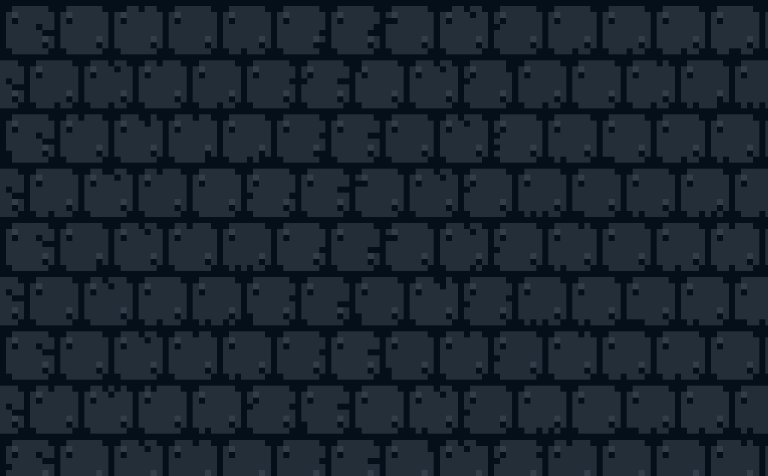
Write a WebGL 2 fragment shader that draws this texture.

```glsl
#version 300 es
precision highp float;

uniform vec2 u_resolution;
out vec4 outColor;

const vec3 GAP = vec3(0.02, 0.06, 0.10);
const vec3 PLATE = vec3(0.14, 0.18, 0.22);
const vec3 RIVET = vec3(0.21, 0.24, 0.29);

// Wear per column: edge (0 top, 1 right, 2 bottom, 3 left) and crack depth
const int WORN_EDGE[15] = int[15](1, 0, 0, 0, 2, 1, 1, 3, 0, 3, 2, 2, 2, 2, 2);
const float CRACK[15] = float[15](3., 0., 2., 1., 1., 1., 2., 0., 2., 1., 1., 0., 1., 1., 1.);

float hash(vec2 p) {
  return fract(sin(dot(p, vec2(127.1, 311.7))) * 43758.5453);
}

bool same(vec2 a, vec2 b) {
  return all(lessThan(abs(a - b), vec2(0.5)));
}

// Position along an edge and depth inward from it, on the 8 x 8 plate
vec2 edgeCoords(vec2 p, int edge) {
  if (edge == 0) return p;
  if (edge == 1) return vec2(7.0 - p.y, 7.0 - p.x);
  if (edge == 2) return vec2(p.x, 7.0 - p.y);
  return vec2(p.y, p.x);
}

bool isChipped(vec2 p, vec2 id) {
  int column = clamp(int(id.x), 0, 14);
  int edge = WORN_EDGE[column];
  vec2 e = edgeCoords(p, edge);

  // Stepped crack running in from the worn edge
  float start = edge == 2 ? 2.0 + floor(hash(id) * 3.0) : 3.0 + step(0.35, hash(id));
  float lag = edge == 0 ? 1.0 : 0.0;
  float depth = CRACK[column] - step(0.85, hash(id + 3.7));
  bool crack = e.y < depth && abs(e.x - start - floor((e.y + lag) * 0.5)) < 0.5;

  // Single nick on the same edge or the one facing it
  float nickDepth = hash(id + 9.1) < 0.6 ? e.y : 7.0 - e.y;
  float nickPlace = 1.0 + floor(hash(id + 5.3) * 6.0);
  bool nick = hash(id + 1.9) < 0.6 && nickDepth < 0.5 && abs(e.x - nickPlace) < 0.5;
  return crack || nick;
}

vec3 plateColor(vec2 grid) {
  // Staggered rows of 9 x 9 cells, one unit of gap on the top and left
  float row = floor(grid.y / 9.0);
  grid.x += 5.0 * mod(row, 2.0);
  vec2 id = vec2(floor(grid.x / 9.0), row);
  vec2 p = floor(mod(grid, 9.0)) - 1.0;

  if (min(p.x, p.y) < -0.5) return GAP;
  vec2 fromCenter = abs(p - 3.5);
  if (min(fromCenter.x, fromCenter.y) > 3.2) return GAP;

  // Two rivets, each with a shadow below
  if (same(p, vec2(1, 1)) || same(p, vec2(6, 5))) return RIVET;
  if (same(p, vec2(1, 2)) || same(p, vec2(6, 6))) return GAP;
  if (isChipped(p, id)) return GAP;
  return PLATE + 0.008 * (hash(id + 7.3) - 0.5);
}

void main() {
  // Average 3 x 3 samples to smooth the edges
  vec3 color = vec3(0.0);
  for (int i = 0; i < 9; i++) {
    vec2 offset = (vec2(i % 3, i / 3) - 1.0) / 3.0;
    vec2 point = gl_FragCoord.xy + offset;
    point.y = u_resolution.y - point.y;
    color += plateColor(point / u_resolution.y * 79.0);
  }
  outColor = vec4(color / 9.0, 1.0);
}
```
